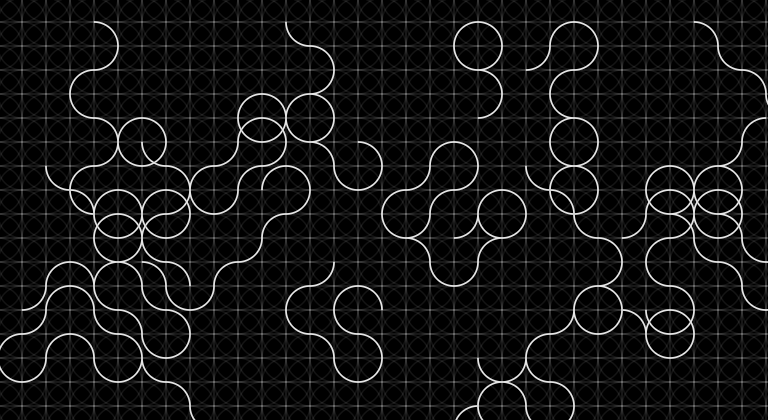
Write a Shadertoy shader that draws this pattern.

```glsl
// White chains of quarter arcs wandering over a faint lattice of overlapping circles on black.

// Integer hash mapped to 0..1.
float hash(int n) {
    uint h = uint(n) * 0x9E3779B9u;
    h = (h ^ (h >> 15)) * 0x85EBCA6Bu;
    h = (h ^ (h >> 13)) * 0xC2B2AE35u;
    return float((h ^ (h >> 16)) >> 8) / 16777216.0;
}

// Antialiased coverage of a line at a given distance; all in lattice cells.
float stroke(float dist, float width, float pixel) {
    return clamp((0.5 * width - abs(dist)) / pixel + 0.5, 0.0, 1.0);
}

// Straight grid lines plus a unit circle around every lattice point.
float lattice(vec2 p, float pixel) {
    vec2 toLine = abs(fract(p + 0.5) - 0.5);
    float glow = 0.12 * (stroke(toLine.x, 0.0625, pixel) + stroke(toLine.y, 0.0625, pixel));
    vec2 f = fract(p);
    for (int y = -1; y <= 2; y++)
        for (int x = -1; x <= 2; x++)
            glow += 0.08 * stroke(length(f - vec2(x, y)) - 1.0, 0.0625, pixel);
    return glow;
}

// Distance to random walks that turn left or right by a quarter arc each step.
float chains(vec2 p) {
    float nearest = 1.0;
    for (int walker = 0; walker < 18; walker++) {
        int seed = walker * 64 + 7;
        vec2 slot = vec2(walker % 6, walker / 6) + vec2(hash(seed), hash(seed + 1));
        vec2 pos = floor(slot * vec2(32.0, -17.5) / vec2(6.0, 3.0));
        vec2 heading = hash(seed + 2) < 0.5 ? vec2(1, 0) : vec2(0, -1);
        float turn = hash(seed + 3) < 0.5 ? -1.0 : 1.0;
        int steps = 7 + int(14.0 * hash(seed + 4));

        for (int i = 0; i < steps; i++) {
            vec2 side = turn * vec2(-heading.y, heading.x);
            vec2 q = p - pos - side;
            // Only the quadrant swept by this step belongs to the arc.
            if (min(dot(q, heading), -dot(q, side)) > -0.02)
                nearest = min(nearest, abs(length(q) - 1.0));
            pos += heading + side;
            heading = side;
            if (hash(seed + 8 + i) > 0.57) turn = -turn;
        }
    }
    return nearest;
}

void mainImage(out vec4 fragColor, in vec2 fragCoord) {
    // 32 cells span the width, anchored at the top left corner.
    float pixel = 32.0 / iResolution.x;
    vec2 p = (fragCoord - vec2(0.0, iResolution.y)) * pixel + vec2(1, -1) / 12.0;

    float shade = mix(lattice(p, pixel), 0.9, stroke(chains(p), 0.07, pixel));
    fragColor = vec4(vec3(shade), 1.0);
}
```
